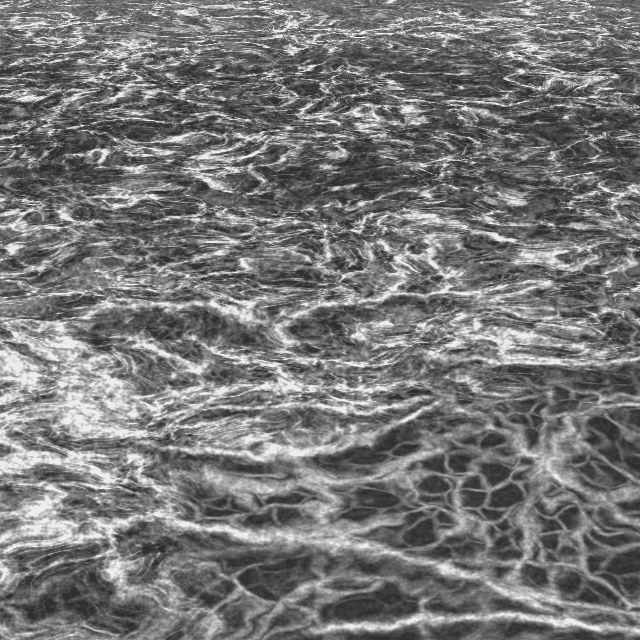
Write a three.js fragment shader that draws this texture.

```glsl
// Monochrome churning sea: foam lace and crests on dark water, receding upward.
varying vec2 vUv;

const vec3 DEEP_WATER = vec3(0.18);
const vec3 WHITE_FOAM = vec3(0.93);

float hash(vec2 p) {
  return fract(sin(dot(p, vec2(127.1, 311.7))) * 43758.545);
}

// Gradient noise, roughly -0.7 to 0.7
float cornerSlope(vec2 cell, vec2 offset) {
  float angle = 6.2832 * hash(cell);
  return dot(vec2(cos(angle), sin(angle)), offset);
}

float gradientNoise(vec2 p) {
  vec2 i = floor(p), f = fract(p);
  vec2 u = f * f * f * (f * (f * 6.0 - 15.0) + 10.0);
  vec2 e = vec2(1.0, 0.0);
  float low = mix(cornerSlope(i, f), cornerSlope(i + e, f - e), u.x);
  float high = mix(cornerSlope(i + e.yx, f - e.yx), cornerSlope(i + e.xx, f - e.xx), u.x);
  return mix(low, high, u.y);
}

float fbm(vec2 p) {
  float sum = 0.0, gain = 0.6;
  for (int k = 0; k < 4; k++) {
    sum += gain * gradientNoise(p);
    p = p * 2.03 + 19.7;
    gain *= 0.5;
  }
  return sum;
}

// Sharp filaments along the zero lines of the noise, 0 to 1
float ridges(vec2 p) {
  float sum = 0.0, gain = 0.38;
  for (int k = 0; k < 4; k++) {
    float r = 1.0 - min(abs(gradientNoise(p)) * 2.6, 1.0);
    sum += gain * r * r;
    p = p * 2.07 + vec2(7.3, 31.1);
    gain *= 0.74;
  }
  return sum;
}

// Soft walls between scattered cells, 1 on the wall
float cellWalls(vec2 p, float width) {
  vec2 i = floor(p), f = fract(p);
  float nearest = 8.0, second = 8.0;
  for (int y = -1; y <= 1; y++) {
    for (int x = -1; x <= 1; x++) {
      vec2 g = vec2(float(x), float(y));
      vec2 jitter = vec2(hash(i + g), hash(i + g + 57.3));
      float d = length(g + jitter - f);
      second = min(second, max(nearest, d));
      nearest = min(nearest, d);
    }
  }
  return 1.0 - smoothstep(0.0, width, second - nearest);
}

// Water plane seen at a slant
vec2 slantedPlane(vec2 uv) {
  float depth = 1.0 / (1.45 - uv.y);
  return vec2((uv.x - 0.5) * depth, 2.4 * depth);
}

float blob(vec2 uv, vec2 center, vec2 radius) {
  vec2 d = (uv - center) / radius;
  return exp(-dot(d, d));
}

// Foam line on a parabola: x is its light, y the shadow beneath it
vec2 crest(vec2 uv, vec2 apex, float bend, vec2 span, float width) {
  float x = uv.x - apex.x;
  float d = uv.y - apex.y - bend * x * x;
  float reach = smoothstep(span.x, span.x + 0.08, uv.x)
              * (1.0 - smoothstep(span.y - 0.08, span.y, uv.x));
  float light = exp(-d * d / (width * width));
  float below = d + 2.6 * width;
  float shade = exp(-below * below / (2.5 * width * width));
  return reach * vec2(light, shade);
}

void main() {
  // Bend the current into a bowl around the middle eddy
  vec2 uv = vUv;
  uv.y -= 0.45 * (uv.x - 0.5) * (uv.x - 0.5) * blob(uv, vec2(0.5, 0.38), vec2(0.5, 0.16));
  vec2 p = slantedPlane(uv);
  vec2 warp = vec2(fbm(p * 3.0), fbm(p * 3.0 + 41.0));
  float broad = fbm(p * vec2(2.6, 2.0) + 5.0);

  // Where foam is dense, and where the surface lies calm
  float dense = blob(vUv, vec2(0.0, 0.3), vec2(0.42, 0.36));
  float calmTop = 0.27 + 0.25 * (vUv.x - 0.3) + 0.1 * warp.x;
  float calm = (1.0 - smoothstep(calmTop - 0.04, calmTop + 0.04, vUv.y))
             * smoothstep(0.2, 0.38, vUv.x + 0.25 * warp.y);
  float far = smoothstep(0.5, 0.75, vUv.y);

  // Broken froth over the rough water
  float froth = ridges(p * vec2(8.0, 8.0) + warp * 1.5);
  float rough = smoothstep(0.16, 0.92, froth + 0.3 * broad + 0.13 * dense);

  // Lace of large, medium and fine cells over the calm water
  vec2 fray = 0.25 * vec2(gradientNoise(p * 30.0), gradientNoise(p * 30.0 + 9.0));
  float lace = 0.75 * cellWalls(p * 4.5 + warp * 0.7 + 0.3 * fray, 0.17);
  lace = max(lace, 0.6 * cellWalls(p * 11.0 + warp * 1.1 + fray, 0.26));
  lace = max(lace, (0.35 + 0.6 * broad) * cellWalls(p * 25.0 + warp * 1.5 + fray, 0.3));
  float web = lace * (0.55 + 0.7 * froth) + 0.1 * froth;
  float foam = mix(max(rough, 0.6 * lace * (1.0 - 0.5 * far)), web, calm);

  // Dark faces of the distant swells
  float swell = fbm(p * vec2(3.2, 2.6) + warp * 0.5 + 13.0);
  foam *= 1.0 - 0.55 * far * smoothstep(0.04, 0.22, swell);

  // Long foam crests, ragged at two scales
  vec2 ragged = vUv * vec2(22.0, 30.0);
  vec2 c = vUv + 0.05 * warp + 0.016 * vec2(fbm(ragged), fbm(ragged + 8.0));
  vec2 line = crest(c, vec2(0.25, 0.175), -0.35, vec2(0.2, 0.9), 0.012);
  line = max(line, crest(c, vec2(0.75, 0.03), -0.25, vec2(0.45, 1.1), 0.009));
  line = max(line, crest(c, vec2(0.68, 0.548), -1.1, vec2(0.43, 0.83), 0.007));
  line = max(line, crest(c, vec2(0.25, 0.512), -0.5, vec2(0.08, 0.48), 0.008));
  line = max(line, crest(c, vec2(0.4, 0.285), 0.9, vec2(0.16, 0.75), 0.007));
  line = max(line, crest(c, vec2(0.5, 0.345), 0.8, vec2(0.26, 0.72), 0.006));
  line = max(line, crest(c, vec2(0.8, 0.43), 0.3, vec2(0.6, 1.1), 0.007));
  foam *= 1.0 - 0.55 * line.y;
  foam = max(foam, line.x * (0.55 + 0.7 * froth));

  // Flecks, grain and haze toward the top
  float fleck = gradientNoise(vUv * vec2(75.0, 130.0) + warp * 5.0);
  float grain = gradientNoise(vUv * vec2(170.0, 220.0));
  foam += (0.42 * fleck + 0.3 * grain) * (0.35 + foam) * (1.0 - 0.4 * calm);
  foam += 0.02 + 0.2 * smoothstep(0.85, 1.0, vUv.y);
  gl_FragColor = vec4(mix(DEEP_WATER, WHITE_FOAM, clamp(foam, 0.0, 1.0)), 1.0);
}
```
